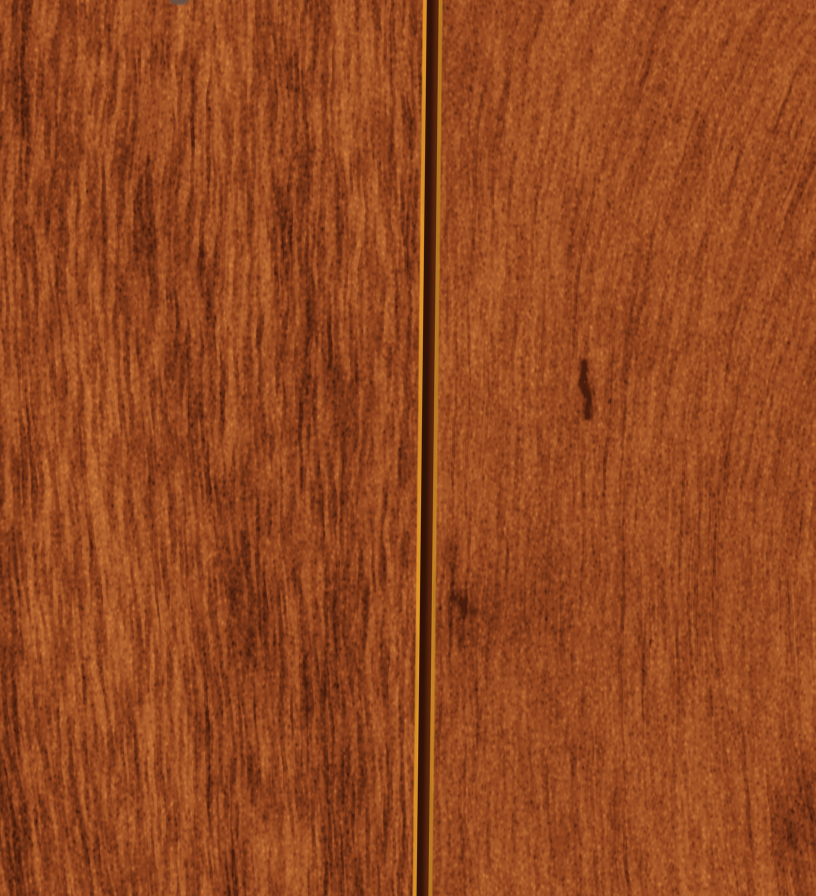
Write a Shadertoy shader that draws this texture.

```glsl
// Two varnished wood planks meeting at a dark, gold-edged vertical seam.
// Grain is thin stretched cellular noise laid along bent fibre coordinates,
// with layered sines for broad tone and soft strokes for knots and bands.

#define WOOD_DARK  vec3(0.29, 0.11, 0.045)
#define WOOD_MID   vec3(0.575, 0.263, 0.113)
#define WOOD_LIGHT vec3(0.77, 0.445, 0.21)
#define EDGE_GOLD  vec3(0.88, 0.59, 0.16)
#define GAP_DARK   vec3(0.19, 0.065, 0.025)
#define GAP_BROWN  vec3(0.36, 0.15, 0.05)
#define GAP_HALF   0.0066
#define EDGE_WIDTH 0.0040
#define FIBRE_GAIN 0.27
#define PORE_DEPTH 0.15
#define SPECKLE    0.22

vec3 hash3(vec2 cell) {
    vec3 q = fract(cell.xyx * vec3(0.1031, 0.1030, 0.0973));
    q += dot(q, q.yxz + 33.33);
    return fract((q.xxy + q.yzz) * q.zyx);
}

// Signed cellular noise: each cell adds one soft light or dark spot
float spots(vec2 p) {
    vec2 cell = floor(p);
    float sum = 0.0;
    for (int j = -1; j <= 1; j++)
    for (int i = -1; i <= 1; i++) {
        vec2 c = cell + vec2(i, j);
        vec3 h = hash3(c + 71.0);
        vec2 d = p - c - h.xy;
        sum += (2.0 * h.z - 1.0) * exp(-4.0 * dot(d, d));
    }
    return sum;
}

// Steepens the zero crossing, so fibres get crisp flanks
float crisp(float x) {
    return x / (0.3 + abs(x));
}

// Soft stroke from a to b, strongest on its axis
float stroke(vec2 p, vec2 a, vec2 b, float width) {
    vec2 ab = b - a;
    float t = clamp(dot(p - a, ab) / dot(ab, ab), 0.0, 1.0);
    vec2 d = (p - a - ab * t) / width;
    return exp(-dot(d, d));
}

// Fibres follow the trunk: slight lean on the left, wide arc on the right
vec2 grainCoords(vec2 p, float d) {
    float leftBend = 1.0 - 0.32 * p.y * (1.0 - 0.6 * p.y);
    float rightBend = 1.0 - 0.75 * (p.y - 0.3) * (p.y - 0.3);
    float u = d * (d < 0.0 ? leftBend : rightBend);
    u += 0.003 * sin(9.0 * p.y + 12.0 * p.x);
    u += 0.0012 * sin(33.0 * p.y + 45.0 * p.x);
    u += 0.0005 * sin(120.0 * p.y + 140.0 * p.x);
    return vec2(u, p.y);
}

float leftTone(vec2 p, vec2 g) {
    float tone = 0.575 + 0.03 * sin(19.0 * g.x + 1.6 * sin(4.0 * p.y));
    tone += 0.03 * sin(47.0 * g.x + 2.0 * sin(5.0 * p.y + 1.0));
    tone -= 0.12 * stroke(p, vec2(0.15, 0.80), vec2(0.31, 0.22), 0.035);
    tone -= 0.11 * stroke(p, vec2(0.39, 0.58), vec2(0.40, 0.0), 0.06);
    tone -= 0.27 * stroke(p, vec2(0.003, 0.40), vec2(0.018, 0.0), 0.013);
    tone -= 0.20 * stroke(p, vec2(0.03, 1.0), vec2(0.025, 0.85), 0.009);
    tone -= 0.24 * stroke(p, vec2(0.225, 0.72), vec2(0.237, 0.64), 0.006);
    return tone;
}

float rightTone(vec2 p, vec2 g) {
    vec2 ragged = p + 0.0025 * vec2(spots(p * vec2(75.0, 45.0)), 0.0);
    float tone = 0.605 + 0.025 * sin(26.0 * g.x + 1.5 * sin(5.0 * p.y));
    tone += 0.03 * sin(9.0 * p.x - 7.0 * p.y + 1.0);
    tone -= 0.11 * stroke(p, vec2(0.50, 0.32), vec2(0.61, 0.32), 0.05);
    tone -= 0.22 * stroke(ragged, vec2(0.507, 0.39), vec2(0.515, 0.28), 0.009);
    tone -= 0.30 * stroke(ragged, vec2(0.505, 0.335), vec2(0.528, 0.318), 0.007);
    tone -= 0.65 * stroke(ragged, vec2(0.651, 0.594), vec2(0.656, 0.536), 0.0052);
    tone -= 0.24 * stroke(ragged, vec2(0.91, 0.13), vec2(0.89, 0.07), 0.035);
    tone -= 0.18 * stroke(p, vec2(0.712, 0.35), vec2(0.718, 0.24), 0.005);
    return tone;
}

vec3 woodColor(float tone) {
    vec3 low = mix(WOOD_DARK, WOOD_MID, clamp(2.0 * tone, 0.0, 1.0));
    return mix(low, WOOD_LIGHT, clamp(2.0 * tone - 1.0, 0.0, 1.2));
}

void mainImage(out vec4 fragColor, in vec2 fragCoord) {
    vec2 p = fragCoord / iResolution.y;
    float aa = 0.75 / iResolution.y;
    float d = p.x - (0.4715 + 0.0115 * p.y);
    bool isLeft = d < 0.0;
    vec2 g = grainCoords(p, d);

    // Thin fibres, longer threads, broad figure and gloss speckle
    float fine = crisp(spots(g * vec2(290.0, 24.0)));
    float thread = crisp(spots(g * vec2(180.0, 8.0) + 13.0));
    float broad = spots(g * vec2(32.0, 2.3) + 37.0);
    float speckle = spots(p * vec2(350.0, 230.0));
    float pores = smoothstep(0.25, 0.7, spots(g * vec2(210.0, 5.5) + 59.0));

    float tone = isLeft ? leftTone(p, g) : rightTone(p, g);
    float gain = FIBRE_GAIN * (isLeft ? 1.0 : 0.5);
    tone += gain * (fine + 0.4 * thread + 0.22 * broad);
    tone += SPECKLE * speckle - PORE_DEPTH * pores * (1.0 - 0.5 * broad);
    vec3 color = woodColor(tone);

    // Small dull dent at the top rim
    float dent = length((p - vec2(0.2, 1.002)) / vec2(1.5, 1.0)) - 0.008;
    color = mix(color, vec3(0.42, 0.32, 0.27), 1.0 - smoothstep(-0.003, 0.002, dent));

    // Gold bevels, then the gap with its shaded left wall
    float side = abs(d) - GAP_HALF;
    float rim = 1.0 - smoothstep(-aa, aa + 0.0008, side - EDGE_WIDTH);
    vec3 gold = EDGE_GOLD * (isLeft ? 1.0 : 0.86) * (1.0 + 0.06 * thread);
    color = mix(color, gold, 0.94 * rim);
    vec3 gap = mix(GAP_DARK, GAP_BROWN, smoothstep(-0.4, 0.9, d / GAP_HALF));
    color = mix(color, gap, 1.0 - smoothstep(-aa, aa, side));

    fragColor = vec4(clamp(color, 0.0, 1.0), 1.0);
}
```
